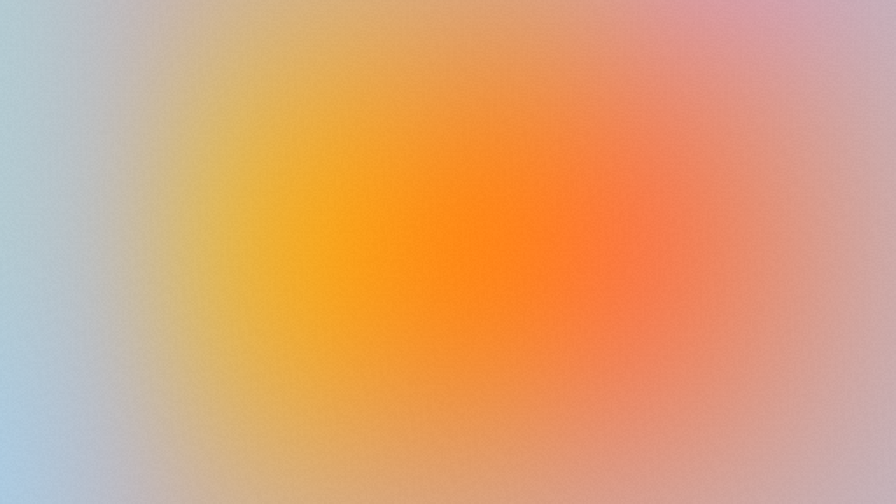
Write a Shadertoy shader that draws this background.

```glsl
// Soft blurred glow from yellow through orange to coral on a pale blue and mauve haze.

float hash(vec2 p) {
    return fract(sin(dot(p, vec2(127.1, 311.7))) * 43758.5453);
}

// Cool blue on the left, mauve on the right, a pink bloom at the upper right
vec3 hazeColor(vec2 uv) {
    vec3 blue = mix(vec3(0.67, 0.80, 0.89), vec3(0.70, 0.80, 0.83), smoothstep(0.0, 0.6, uv.y));
    vec3 mauve = mix(vec3(0.77, 0.70, 0.71), vec3(0.75, 0.72, 0.77), smoothstep(0.5, 1.0, uv.x));
    vec3 haze = mix(blue, mauve, smoothstep(-0.05, 0.25, uv.x));
    vec2 bloom = (uv - vec2(0.81, 1.02)) / vec2(0.16, 0.25);
    return mix(haze, vec3(0.79, 0.67, 0.81), 0.8 * exp(-dot(bloom, bloom)));
}

// Warm hues ordered from left to right, slightly tilted
vec3 warmColor(vec2 uv) {
    float x = uv.x - 0.06 * (uv.y - 0.5);
    vec3 color = mix(vec3(0.90, 0.75, 0.25), vec3(0.98, 0.64, 0.10), smoothstep(0.15, 0.42, x));
    color = mix(color, vec3(1.0, 0.53, 0.09), smoothstep(0.34, 0.55, x));
    return mix(color, vec3(1.0, 0.45, 0.23), smoothstep(0.50, 0.75, x));
}

// Coverage of the glow: firm on the left, gentle on the other sides
float glowAmount(vec2 uv) {
    vec2 d = uv - vec2(0.56, 0.514);
    float left = max(0.14 * d.y * d.y - d.x, 0.0) / 0.384;
    float right = max(d.x, 0.0) / 0.371;
    float rise = d.y / 0.52;
    return exp(-pow(left, 6.0) - pow(right, 2.5) - rise * rise);
}

void mainImage(out vec4 fragColor, in vec2 fragCoord) {
    vec2 uv = fragCoord / iResolution.xy;
    vec3 color = mix(hazeColor(uv), warmColor(uv), glowAmount(uv));

    // Fine film grain
    color += 0.018 * (hash(floor(uv * vec2(512.0, 288.0))) - 0.5);
    fragColor = vec4(clamp(color, 0.0, 1.0), 1.0);
}
```
